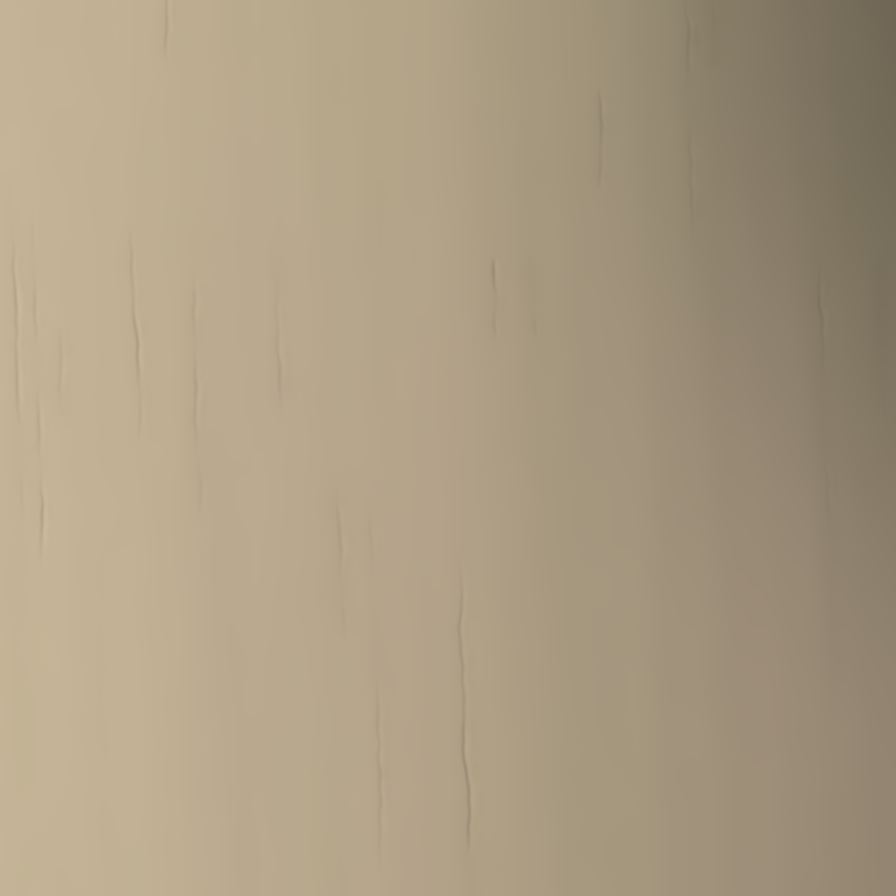
A WebGL 2 fragment shader for this texture:

```glsl
#version 300 es
precision highp float;

uniform vec2 u_resolution;
out vec4 fragColor;

const int CRACK_COUNT = 17;
const float LEAN = 0.032;
const vec3 WARM_TINT = vec3(1.0, 0.912, 0.766);

float hash(float n) {
    return fract(sin(n * 12.9898 + 4.137) * 43758.547);
}

vec2 gradientAt(vec2 cell) {
    float angle = 6.28318 * hash(dot(cell, vec2(1.37, 7.91)));
    return vec2(cos(angle), sin(angle));
}

float gradientNoise(vec2 p) {
    vec2 cell = floor(p);
    vec2 f = p - cell;
    vec2 u = f * f * f * (f * (f * 6.0 - 15.0) + 10.0);
    float a = dot(gradientAt(cell), f);
    float b = dot(gradientAt(cell + vec2(1, 0)), f - vec2(1, 0));
    float c = dot(gradientAt(cell + vec2(0, 1)), f - vec2(0, 1));
    float d = dot(gradientAt(cell + vec2(1, 1)), f - vec2(1, 1));
    return mix(mix(a, b, u.x), mix(c, d, u.x), u.y);
}

float bell(float x, float width) {
    return exp(-x * x / (width * width));
}

// Light falls off to the right and most in the upper right corner
float lightFalloff(vec2 p) {
    float side = 0.772 - 0.125 * p.x - 0.07 * p.x * p.x;
    float corner = smoothstep(0.45, 1.15, p.x) * smoothstep(0.1, 1.1, p.y);
    return side - 0.17 * corner;
}

// Broad soft streaks along the leaning vertical grain
float streaks(vec2 p) {
    float x = p.x + LEAN * p.y;
    float broad = gradientNoise(vec2(x * 9.0, p.y * 0.8 + 3.3));
    float narrow = gradientNoise(vec2(x * 27.0 + 5.2, p.y * 1.3));
    return 0.014 * broad + 0.007 * narrow;
}

// One broken crease: dark groove, pale lip and faint shadow
float crack(vec2 p, float seed, float startX, float pixel) {
    float centre = hash(seed + 1.3);
    float halfLength = mix(0.05, 0.33, pow(hash(seed + 2.7), 2.0));
    float depth = mix(0.025, 0.085, hash(seed + 3.9));
    float lane = seed * 3.71 + 0.4;
    float wobble = 0.005 * gradientNoise(vec2(p.y * 12.0, lane))
                 + 0.0025 * gradientNoise(vec2(p.y * 45.0, lane));
    float dx = p.x - startX + LEAN * (p.y - 0.5) - wobble;
    float along = abs(p.y - centre) / halfLength;
    float extent = 1.0 - smoothstep(0.55, 1.0, along);
    float broken = smoothstep(-0.25, 0.4, gradientNoise(vec2(p.y * 11.0, lane + 9.0)));
    float width = max(0.0021, pixel);
    float groove = -depth * bell(dx, width);
    float lip = 0.4 * depth * bell(dx - 1.9 * width, 1.4 * width);
    float ripple = gradientNoise(vec2(p.x * 110.0, p.y * 38.0 + lane));
    float relief = 0.022 * ripple * bell(dx - 0.005, 0.009);
    float shadow = -0.009 * bell(dx, 0.012);
    return extent * (broken * (groove + lip + relief) + shadow);
}

float cracks(vec2 p, float pixel) {
    float total = 0.0;
    for (int i = 0; i < CRACK_COUNT; i++) {
        float seed = float(i) * 5.17 + 2.0;
        float slot = (float(i) + hash(seed)) / float(CRACK_COUNT);
        total += crack(p, seed, pow(slot, 1.25), pixel);
    }
    return total;
}

// Gentle drift between pinkish and greenish beige
vec3 tintDrift(vec2 p) {
    float drift = gradientNoise(vec2(p.x * 6.0 + 1.7, p.y * 1.4 + 8.1));
    return drift * vec3(0.008, -0.006, 0.012);
}

void main() {
    vec2 p = gl_FragCoord.xy / u_resolution;
    float pixel = 1.0 / u_resolution.x;
    float mottling = 0.004 * gradientNoise(p * vec2(22.0, 13.0));
    float tone = lightFalloff(p) + streaks(p) + mottling + cracks(p, pixel);
    fragColor = vec4(tone * WARM_TINT + tintDrift(p), 1.0);
}
```
